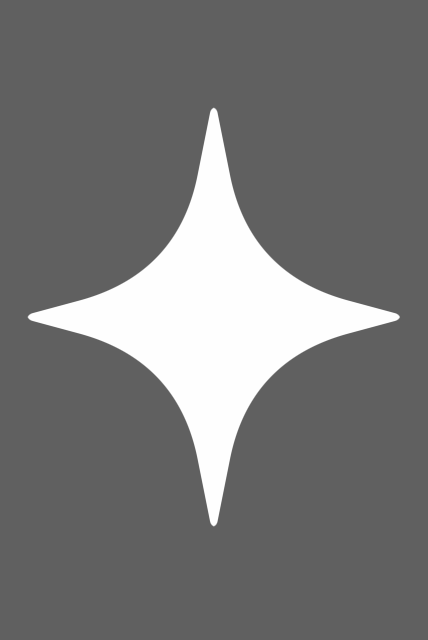
A Shadertoy shader for this background:

```glsl
// Polynomial smooth minimum with blend width k
float smoothMin(float a, float b, float k) {
    float h = max(k - abs(a - b), 0.0) / k;
    return min(a, b) - 0.25 * k * h * h;
}

float smoothMax(float a, float b, float k) {
    return -smoothMin(-a, -b, k);
}

// Signed field of a four-pointed star, negative inside
float starField(vec2 p) {
    p = abs(p);

    // Straight flanks of the vertical and horizontal spikes
    float verticalSpike = p.x - 0.0046 - 0.20 * (0.3255 - p.y);
    float horizontalSpike = p.y - 0.0052 - 0.27 * (0.2865 - p.x);

    // Curved inner corners, then rounded tips
    float body = smoothMin(verticalSpike, horizontalSpike, 0.146);
    float tips = max(p.x - 0.2917, p.y - 0.3278);
    return smoothMax(body, tips, 0.009);
}

void mainImage(out vec4 fragColor, in vec2 fragCoord) {
    // Centred coordinates in units of canvas height
    vec2 p = (fragCoord - 0.5 * iResolution.xy) / iResolution.y;
    float pixel = 1.0 / iResolution.y;

    vec3 backdropGray = vec3(0.376);
    vec3 starWhite = vec3(0.996);

    // Antialiased star over a flat backdrop
    float d = starField(p - vec2(-0.0003, 0.0046));
    float coverage = 1.0 - smoothstep(-0.7 * pixel, 0.7 * pixel, d);
    fragColor = vec4(mix(backdropGray, starWhite, coverage), 1.0);
}
```
